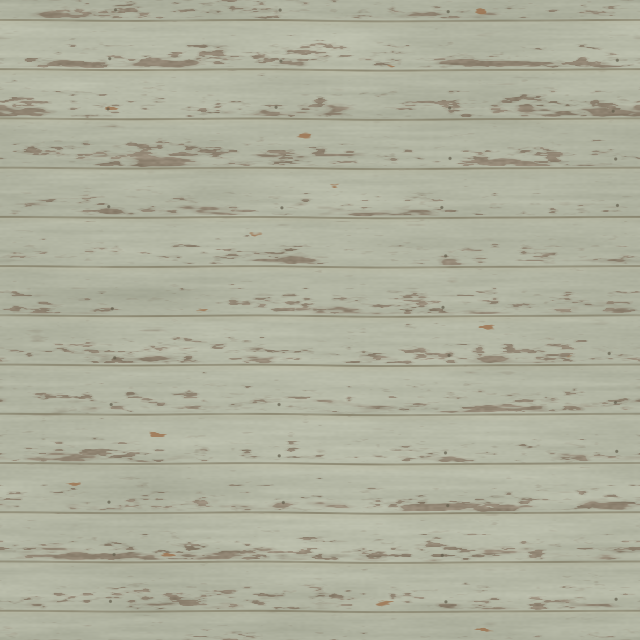
Reproduce this texture procedurally as a three.js fragment shader.

```glsl
// Thirteen horizontal boards in pale sage paint, flaked to brown wood near each lower edge.
// Stretched tileable value noise makes grain, stains and flakes; thresholds fall where wear
// gathers: low on the board, in random patches and around four columns of nails.
#define PLANKS 13.0
#define PLANK_SHIFT 0.423
#define SEAM_WIDTH 0.022
#define WEAR 1.0
#define NAIL_START 0.175
#define NAIL_STEP 0.261
#define PAINT vec3(0.700, 0.712, 0.640)
#define BARE_WOOD vec3(0.545, 0.490, 0.420)
#define SEAM_COLOR vec3(0.500, 0.475, 0.385)
#define WARM_STAIN vec3(0.690, 0.670, 0.555)
#define RUST vec3(0.600, 0.400, 0.250)

varying vec2 vUv;

float hash(vec2 p) {
  return fract(sin(dot(p, vec2(127.1, 311.7))) * 43758.5453);
}

// Value noise that repeats after "period" cells
float noise(vec2 p, vec2 period, float seed) {
  vec2 i = floor(p), f = fract(p);
  f = f * f * (3.0 - 2.0 * f);
  vec2 a = mod(i, period) + seed, b = mod(i + 1.0, period) + seed;
  return mix(mix(hash(a), hash(vec2(b.x, a.y)), f.x),
             mix(hash(vec2(a.x, b.y)), hash(b), f.x), f.y);
}

float fbm(vec2 uv, vec2 freq, float seed) {
  float sum = 0.0, weight = 0.57;
  for (int i = 0; i < 3; i++) {
    sum += weight * noise(uv * freq, freq, seed);
    freq *= 2.0;
    weight *= 0.5;
    seed += 17.3;
  }
  return sum;
}

// Soft coverage of paint loss: x is the open flake, y its thin worn rim
vec2 flake(float n, float level) {
  return vec2(smoothstep(level, level + 0.06, n),
              smoothstep(level - 0.13, level + 0.02, n));
}

void main() {
  vec2 uv = vUv;

  // Board index and height within the board, 0 at its lower seam
  float wobble = 0.06 * (noise(uv * vec2(5.0, 1.0), vec2(5.0, 1.0), 3.0) - 0.5);
  float y = uv.y * PLANKS + PLANK_SHIFT + wobble;
  float row = mod(floor(y), PLANKS);
  float h = fract(y);
  float rowRand = hash(vec2(row, 8.0));

  // Nails and the worn area round them
  float nail = 0.0, nailWear = 0.0;
  for (int k = 0; k < 4; k++) {
    vec2 id = vec2(row, float(k) + 20.0);
    float cx = NAIL_START + NAIL_STEP * float(k) + 0.014 * (hash(id) - 0.5);
    float dx = fract(uv.x - cx + 0.5) - 0.5;
    float dy = (h - 0.14 - 0.1 * hash(id + 5.0)) / PLANKS;
    float d = length(vec2(dx, dy));
    nail += (1.0 - smoothstep(0.0012, 0.0036, d)) * step(0.3, hash(id + 9.0));
    nailWear += exp(-dx * dx / 0.0006 - dy * dy / 0.0003);
  }

  // Where the paint is weak
  float low = smoothstep(0.01, 0.08, h) * (1.0 - smoothstep(0.25, 0.78, h));
  float edge = smoothstep(0.01, 0.06, h) * (1.0 - smoothstep(0.12, 0.36, h));
  float patchy = smoothstep(0.38, 0.72, fbm(uv, vec2(6.0, 26.0), 31.0));
  float weak = WEAR * mix(0.55, 1.1, rowRand) * patchy + 0.35 * nailWear;

  // Small chips over the lower half, long flakes along the edge
  float chipNoise = fbm(uv, vec2(44.0, 182.0), 51.0);
  float longNoise = fbm(uv, vec2(17.0, 91.0), 71.0);
  vec2 chips = flake(chipNoise, 0.88 - 0.15 * low - 0.16 * low * weak);
  vec2 flakes = flake(longNoise, 0.90 - 0.16 * edge - 0.24 * edge * weak);
  vec2 loss = max(chips, flakes);

  // Painted base: broad stains and fine horizontal grain
  float grain = fbm(uv, vec2(9.0, 130.0), 91.0) - 0.5;
  float stain = fbm(uv, vec2(4.0, 13.0), 111.0) - 0.5;
  float fleck = noise(uv * vec2(150.0, 330.0), vec2(150.0, 330.0), 131.0) - 0.5;
  vec3 color = PAINT + 0.07 * grain + 0.07 * stain + 0.018 * fleck;
  color += 0.016 * (hash(vec2(row, 2.0)) - 0.5) + 0.012 * (h - 0.5);
  color = mix(color, WARM_STAIN, 0.35 * smoothstep(0.82, 1.0, h) * (0.5 + stain));

  // Worn rims, then bare wood with its own grain
  vec3 wood = BARE_WOOD + 0.16 * grain + 0.07 * fleck;
  color = mix(color, wood, 0.24 * loss.y);
  color = mix(color, wood, 0.80 * loss.x);

  // Rare rust spots with ragged outlines
  vec2 grid = vec2(14.0, 26.0), cell = floor(uv * grid);
  vec2 spot = fract(uv * grid) - 0.3 - 0.4 * vec2(hash(cell + 41.0), hash(cell + 61.0));
  float spotSize = length(spot * vec2(1.0, 1.3)) + 0.45 * (chipNoise - 0.5);
  float rust = (1.0 - smoothstep(0.06, 0.14, spotSize)) * step(0.965, hash(cell + 81.0));
  color = mix(color, RUST, 0.7 * rust);

  // Seam line of uneven strength, and nail heads
  float seamDist = min(h, 1.0 - h);
  float seam = 1.0 - smoothstep(SEAM_WIDTH * 0.3, SEAM_WIDTH * 1.5, seamDist);
  float seamFade = 0.35 + 0.6 * fbm(uv, vec2(14.0, 13.0), 151.0);
  color = mix(color, SEAM_COLOR, seam * seamFade);
  color = mix(color, SEAM_COLOR * 0.75, 0.7 * min(nail, 1.0));

  gl_FragColor = vec4(color, 1.0);
}
```
